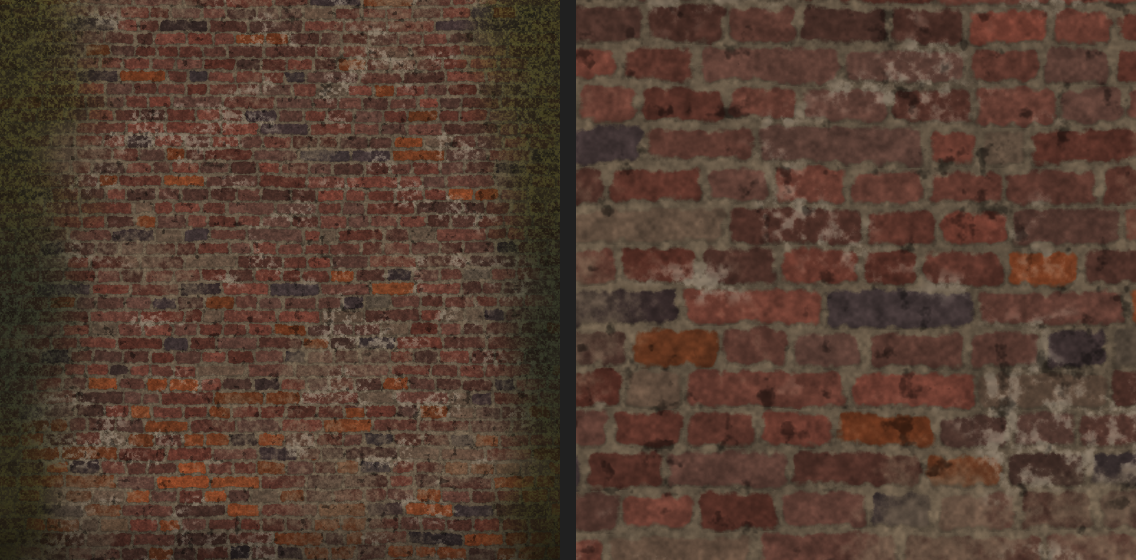
Left: the whole. Right: its middle third, enlarged.
This texture is drawn by a three.js fragment shader. Its source:

```glsl
// Weathered brick wall: alternating header and stretcher courses, lime stains, mossy sides.
varying vec2 vUv;

const float COURSES = 41.5;
const float HEADERS = 21.0;
const float STRETCHERS = 12.0;

const vec3 BRICK_RED = vec3(0.36, 0.195, 0.155);
const vec3 BRICK_BROWN = vec3(0.29, 0.205, 0.175);
const vec3 BRICK_ORANGE = vec3(0.47, 0.235, 0.11);
const vec3 BRICK_BURNT = vec3(0.18, 0.16, 0.165);
const vec3 MORTAR = vec3(0.355, 0.305, 0.245);
const vec3 LIME = vec3(0.54, 0.49, 0.43);
const vec3 MOSS_LIGHT = vec3(0.36, 0.34, 0.17);
const vec3 MOSS_DARK = vec3(0.15, 0.145, 0.085);
const vec3 ALGAE = vec3(0.15, 0.175, 0.135);

float hash(vec2 p) {
  vec3 q = fract(vec3(p.xyx) * 0.1031);
  q += dot(q, q.yzx + 33.33);
  return fract((q.x + q.y) * q.z);
}

float noise(vec2 p) {
  vec2 i = floor(p);
  vec2 f = fract(p);
  f = f * f * (3.0 - 2.0 * f);
  float low = mix(hash(i), hash(i + vec2(1.0, 0.0)), f.x);
  float high = mix(hash(i + vec2(0.0, 1.0)), hash(i + vec2(1.0, 1.0)), f.x);
  return mix(low, high, f.y);
}

float fbm(vec2 p) {
  float sum = 0.0;
  float gain = 0.533;
  for (int k = 0; k < 4; k++) {
    sum += gain * noise(p);
    p = p * 2.03 + vec2(17.3, 9.1);
    gain *= 0.5;
  }
  return sum;
}

// Uneven vertical joint number i of a course
float joint(float i, float row) {
  return i + 0.3 * (hash(vec2(i + 40.0, row + 7.0)) - 0.5);
}

// Brick lookup: xy = offset from its centre, z = half length, w = random id
vec4 brickCell(vec2 p) {
  float course = p.y * (COURSES - 2.6 + 2.6 * p.y);
  float row = floor(course);
  float count = mod(row, 2.0) < 0.5 ? HEADERS : STRETCHERS;
  float x = p.x * count + 0.7 * hash(vec2(row, 3.0));
  float i = floor(x);
  if (x < joint(i, row)) i -= 1.0;
  else if (x > joint(i + 1.0, row)) i += 1.0;
  float left = joint(i, row);
  float right = joint(i + 1.0, row);
  float id = hash(vec2(i + 11.0, row + 23.0));

  // Some stretchers are replaced by two headers
  if (count < HEADERS && hash(vec2(i + 5.0, row + 61.0)) > 0.76) {
    float middle = 0.5 * (left + right);
    if (x < middle) right = middle;
    else { left = middle; id = fract(id * 7.31 + 0.37); }
  }
  vec2 local = vec2((x - 0.5 * (left + right)) / count, (fract(course) - 0.5) / COURSES);
  return vec4(local, 0.5 * (right - left) / count, id);
}

float roundedBox(vec2 p, vec2 size, float radius) {
  vec2 q = abs(p) - size + radius;
  return length(max(q, 0.0)) + min(max(q.x, q.y), 0.0) - radius;
}

vec3 brickColor(float id, float height) {
  vec3 color = mix(BRICK_BROWN, BRICK_RED, fract(id * 13.7));
  float orangeShare = mix(0.38, 0.06, smoothstep(0.05, 0.5, height));
  color = mix(color, BRICK_ORANGE, step(fract(id * 29.3), orangeShare) * 0.65);
  color = mix(color, BRICK_BURNT, step(0.93, fract(id * 47.9)) * 0.8);
  return color * (0.82 + 0.34 * fract(id * 71.1));
}

void main() {
  vec2 uv = vUv;
  float grain = fbm(uv * 150.0);
  float fine = noise(uv * 390.0);
  float blotch = fbm(uv * vec2(7.0, 11.0) + 4.0);

  // Bricks with wavering courses and chipped outlines
  vec2 p = uv;
  p.y += 0.006 * (noise(uv * vec2(7.0, 4.0)) - 0.5) + 0.003 * (noise(uv * 34.0) - 0.5);
  p.x += 0.004 * (noise(uv * 40.0 + 8.0) - 0.5);
  vec4 cell = brickCell(p);
  vec2 size = vec2(cell.z - 0.0027, 0.0093 + 0.0016 * (fract(cell.w * 19.7) - 0.5));
  float d = roundedBox(cell.xy, size, 0.0035) + 0.007 * (grain - 0.5);
  float brick = 1.0 - smoothstep(-0.0013, 0.0013, d);

  // Mortar smeared over worn bricks
  float wear = 0.65 * smoothstep(0.5, 0.75, blotch + 0.3 * (grain - 0.5));
  wear = max(wear, 0.75 * step(0.95, fract(cell.w * 91.3)));
  vec3 face = brickColor(cell.w, uv.y) * (0.72 + 0.56 * grain);
  vec3 mortar = MORTAR * (0.62 + 0.5 * grain + 0.28 * blotch);
  vec3 color = mix(mortar, face, brick * (1.0 - wear));

  // Shadow under each brick and a faint lit upper edge
  float rim = 1.0 - smoothstep(0.0, 0.0024, abs(d - 0.0006));
  float below = smoothstep(0.002, -0.006, -0.004) * step(cell.y, 0.0);
  color *= 1.0 - rim * (0.13 + 0.3 * below);
  color *= 1.0 + 0.12 * rim * step(0.0, cell.y);

  // Lime bloom and dark pits
  float lime = smoothstep(0.56, 0.74, fbm(uv * vec2(15.0, 28.0) + 31.0));
  color = mix(color, LIME, lime * smoothstep(0.4, 0.7, grain) * 0.6);
  color *= 1.0 - 0.4 * smoothstep(0.66, 0.82, fbm(uv * 85.0 + 50.0));
  color *= 0.9 + 0.2 * fine;

  // Moss on both sides, algae on their lower half
  float side = min(uv.x, (1.0 - uv.x) * 1.25);
  float reach = side + 0.16 * (blotch - 0.5) - 0.05 * smoothstep(0.5, 1.0, uv.y);
  float growth = 1.0 - smoothstep(0.02, 0.19, reach);
  float speckle = smoothstep(0.3, 0.72, 0.6 * grain + 0.4 * fine);
  float damp = smoothstep(0.12, 0.35, uv.y) * (1.0 - smoothstep(0.48, 0.68, uv.y));
  vec3 moss = mix(MOSS_DARK, MOSS_LIGHT, speckle * (0.55 + 0.45 * uv.y));
  moss = mix(moss, ALGAE * (0.6 + 0.8 * speckle), damp * 0.7);
  color = mix(color, moss, growth * (0.62 + 0.28 * speckle));

  // Broad light falloff to the sides and the foot of the wall
  float light = mix(0.78, 1.06, smoothstep(0.0, 0.25, side));
  light *= mix(0.72, 1.0, smoothstep(0.0, 0.13, uv.y));
  gl_FragColor = vec4(color * light, 1.0);
}
```
